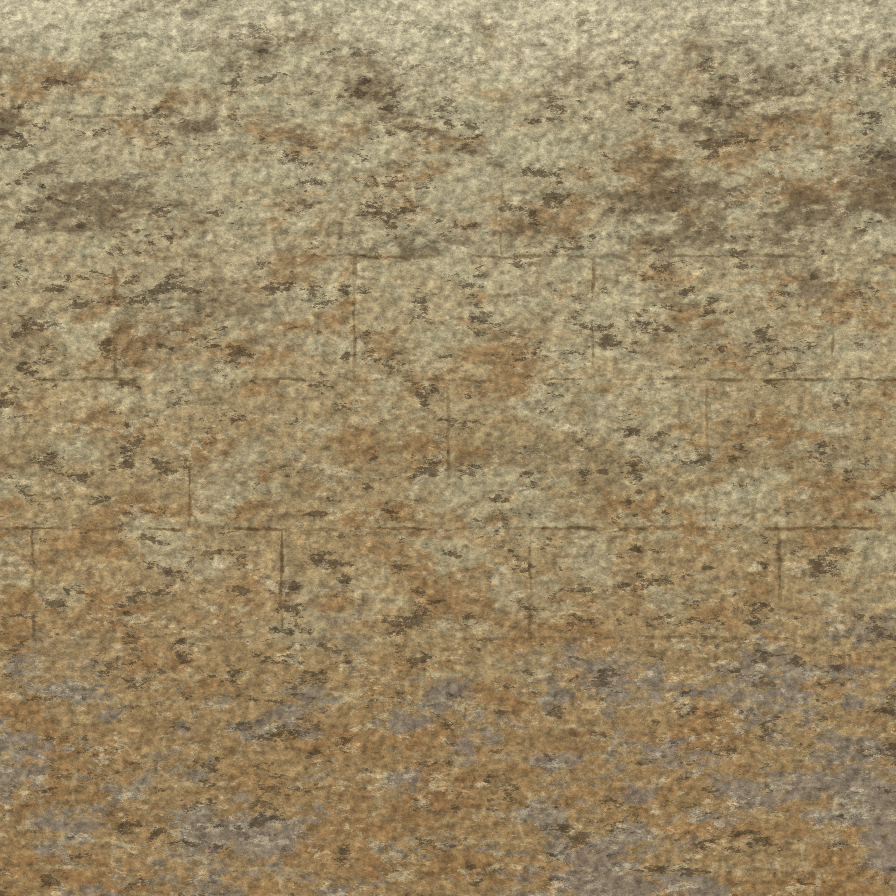
Write a Shadertoy shader that draws this texture.

```glsl
const vec3 PLASTER = vec3(0.76, 0.72, 0.595);
const vec3 SAND    = vec3(0.665, 0.615, 0.485);
const vec3 OCHRE   = vec3(0.625, 0.545, 0.40);
const vec3 EARTH   = vec3(0.58, 0.475, 0.325);
const vec3 SOOT    = vec3(0.38, 0.32, 0.24);
const vec3 RUST    = vec3(0.54, 0.40, 0.25);
const vec3 LICHEN  = vec3(0.68, 0.655, 0.53);
const vec3 SLATE   = vec3(0.50, 0.465, 0.42);
const vec3 JOINT   = vec3(0.36, 0.28, 0.18);

// Stone courses, top to bottom: bed height, bed strength, block length, first joint
const int COURSES = 5;
const float BED[6] = float[6](0.870, 0.714, 0.576, 0.410, 0.288, 0.288);
const float BED_STRENGTH[5] = float[5](0.5, 0.55, 0.75, 0.9, 0.4);
const float BLOCK_LENGTH[4] = float[4](1.0, 0.267, 0.289, 0.278);
const float FIRST_JOINT[4] = float[4](0.560, 0.128, 0.211, 0.036);
const float JOINT_WIDTH = 0.0018;
const float SEAM = 0.502;
const vec2 BRICK = vec2(0.085, 0.031);
const float GRAIN = 0.8;
const float SMOOTH = 0.55, CRUMBLY = 0.74;

float hash(vec2 p) {
    vec3 q = fract(vec3(p.xyx) * 0.1031);
    q += dot(q, q.yzx + 33.33);
    return fract((q.x + q.y) * q.z);
}

float noise(vec2 p) {
    vec2 i = floor(p), f = fract(p);
    f = f * f * (3.0 - 2.0 * f);
    return mix(mix(hash(i), hash(i + vec2(1, 0)), f.x),
               mix(hash(i + vec2(0, 1)), hash(i + vec2(1, 1)), f.x), f.y);
}

// Layered noise; a higher gain gives a rougher outline
float fbm(vec2 p, float gain) {
    float sum = 0.0, total = 0.0, amp = 1.0;
    for (int i = 0; i < 6; i++) {
        sum += amp * noise(p);
        total += amp;
        p = mat2(1.6, 1.2, -1.2, 1.6) * p + 17.3;
        amp *= gain;
    }
    return sum / total;
}

// Crumbly noise stretched along the wall
float streaks(vec2 p, float scale, float seed) {
    return fbm(p * vec2(scale, scale * 2.0) + seed, CRUMBLY);
}

float line(float d, float width) {
    return 1.0 - smoothstep(width * 0.4, width * 1.5, abs(d));
}

vec2 wobble(vec2 p, float scale) {
    return vec2(fbm(p * scale, CRUMBLY), fbm(p * scale + 40.0, CRUMBLY)) - 0.5;
}

// x: dark joint, y: pale chipped rim, z: tone of the block
vec3 masonry(vec2 p) {
    vec2 q = p + 0.009 * wobble(p, 30.0);
    float wear = smoothstep(0.38, 0.6, fbm(p * 16.0 + 71.0, CRUMBLY));
    float width = JOINT_WIDTH * (0.5 + noise(p * 60.0));
    vec3 result = vec3(0);
    for (int i = 0; i < COURSES; i++) {
        float d = q.y - BED[i];
        float strength = BED_STRENGTH[i] * wear;
        if (i == 0) strength *= 1.0 - smoothstep(0.2, 0.4, p.x);
        result.x = max(result.x, strength * line(d, width));
        result.y = max(result.y, strength * line(d - 0.005, 0.003));
        if (i < COURSES - 1 && q.y < BED[i] && q.y > BED[i + 1]) {
            float along = (q.x - FIRST_JOINT[i]) / BLOCK_LENGTH[i];
            float side = (along - round(along)) * BLOCK_LENGTH[i];
            float id = hash(vec2(floor(along) + 9.0, float(i) + 3.0));
            float upright = wear * (0.4 + 0.4 * id);
            result.x = max(result.x, upright * line(side, width));
            result.y = max(result.y, upright * line(side - 0.005, 0.003));
            result.z = id - 0.5;
        }
    }
    return result;
}

// Pale mortar between the small bricks of the footing
float brickMortar(vec2 p) {
    p += 0.018 * wobble(p, 26.0);
    float row = floor(p.y / BRICK.y);
    float x = p.x / BRICK.x + hash(vec2(row, 5.0));
    vec2 d = abs(vec2(x - round(x), p.y / BRICK.y - round(p.y / BRICK.y))) * BRICK;
    return line(min(d.x, d.y), 0.0022) * smoothstep(0.48, 0.6, fbm(p * 22.0 + 31.0, CRUMBLY));
}

void mainImage(out vec4 fragColor, in vec2 fragCoord) {
    vec2 p = fragCoord / iResolution.xy;
    float footing = 1.0 - smoothstep(0.24, 0.38, p.y + 0.2 * (fbm(p * 7.0, CRUMBLY) - 0.5));
    float plaster = smoothstep(0.88, 0.97, p.y + 0.2 * (fbm(p * 9.0 + 5.0, CRUMBLY) - 0.5));

    // Ground colour from footing to plaster
    vec3 color = mix(EARTH, OCHRE, smoothstep(0.1, 0.5, p.y));
    color = mix(color, SAND, smoothstep(0.45, 0.85, p.y));
    color = mix(color, PLASTER, plaster);
    vec3 stone = masonry(p);
    color *= 1.0 + 0.05 * stone.z;
    color *= 1.0 - 0.05 * smoothstep(0.41, SEAM, p.y) * (1.0 - smoothstep(SEAM, SEAM + 0.003, p.y));

    // Rust, lichen and soot
    float rust = smoothstep(0.5, 0.64, streaks(p, 14.0, 3.0));
    color = mix(color, RUST, 0.5 * rust * (1.0 - plaster));
    float lichen = smoothstep(0.5, 0.62, streaks(p, 12.0, 57.0));
    color = mix(color, LICHEN, 0.55 * lichen * (1.0 - 0.8 * footing));
    float sootBand = smoothstep(0.52, 0.78, p.y) * (1.0 - 0.85 * plaster);
    float soot = smoothstep(0.5, 0.66, streaks(p, 11.0, 113.0));
    color = mix(color, SOOT, soot * (0.1 + 0.5 * sootBand));

    // Flaked slate-grey patches and mortar in the footing
    float flaking = streaks(p, 13.0, 211.0);
    color = mix(color, SLATE, 0.7 * smoothstep(0.53, 0.58, flaking) * footing);
    float rim = line(flaking - 0.53, 0.01);
    color = mix(color, LICHEN, footing * max(0.3 * rim, 0.4 * brickMortar(p)));

    // Small pits and pale chips
    float pit = smoothstep(0.61, 0.7, streaks(p, 34.0, 307.0));
    color = mix(color, SOOT * 0.8, 0.65 * pit * (1.0 - 0.6 * plaster));
    float chip = smoothstep(0.6, 0.7, streaks(p, 45.0, 401.0));
    color = mix(color, PLASTER, 0.5 * chip);

    // Joints, then surface relief and grain
    color = mix(color, LICHEN, 0.3 * stone.y);
    color = mix(color, JOINT, 0.75 * stone.x);
    float relief = fbm(p * 95.0, SMOOTH) - fbm(p * 95.0 + vec2(-0.4, 0.4), SMOOTH);
    float grain = fbm(p * vec2(150.0, 200.0) + 19.0, CRUMBLY) - 0.5;
    color *= 1.0 + GRAIN * grain + 0.35 * relief;
    fragColor = vec4(clamp(color, 0.0, 1.0), 1.0);
}
```
